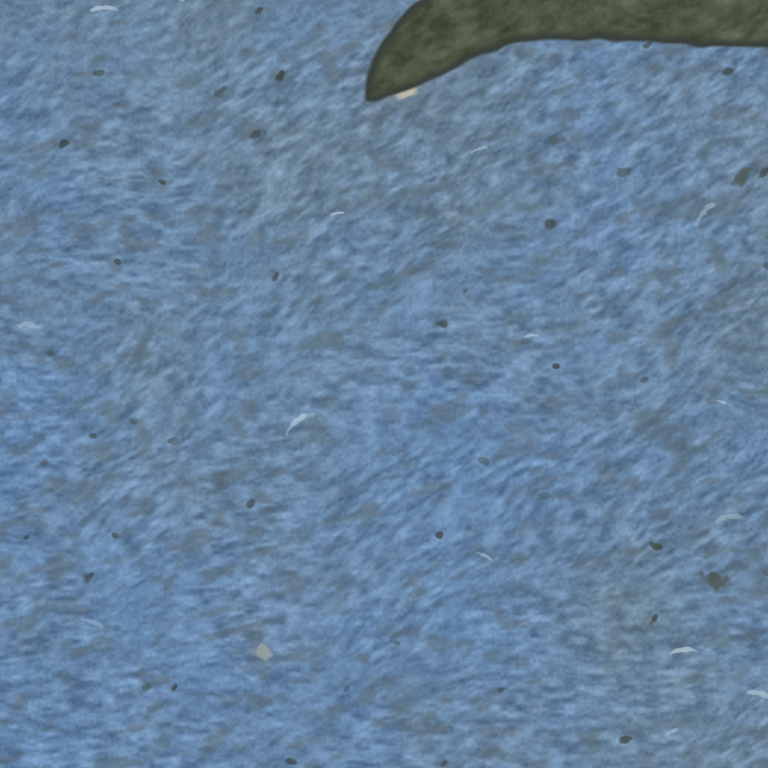
Reproduce this texture procedurally as a Shadertoy shader.

```glsl
// Weathered blue paint on fibrous paper, with a dark green shape at the top.
// Stretched value noise makes the fibres; hashed cells scatter specks, hairs
// and chips; two curves bound the green shape.

#define FIBRE_CONTRAST 0.31
#define FIBRE_FREQ vec2(52.0, 125.0)
#define STAIN_AMOUNT 0.50
#define SPECK_DENSITY 0.22
#define HAIR_DENSITY 0.20
#define CHIP_DENSITY 0.14
#define BLUE vec3(0.395, 0.525, 0.675)
#define GREY_BLUE vec3(0.425, 0.520, 0.605)
#define STAIN vec3(0.350, 0.400, 0.430)
#define GREEN vec3(0.300, 0.335, 0.260)
#define OUTLINE vec3(0.225, 0.250, 0.230)
#define CREAM vec3(0.730, 0.720, 0.660)

float hash(vec2 p) {
    vec3 q = fract(p.xyx * vec3(0.1031, 0.1030, 0.0973));
    q += dot(q, q.yzx + 33.33);
    return fract((q.x + q.y) * q.z);
}

float noise(vec2 p) {
    vec2 i = floor(p), f = fract(p);
    f = f * f * (3.0 - 2.0 * f);
    vec2 e = vec2(0.0, 1.0);
    return mix(mix(hash(i), hash(i + e.yx), f.x),
               mix(hash(i + e.xy), hash(i + e.yy), f.x), f.y);
}

float fbm(vec2 p) {
    float sum = 0.0, weight = 0.5;
    for (int i = 0; i < 4; i++) {
        sum += weight * noise(p);
        p = mat2(1.6, 1.2, -1.2, 1.6) * p + 17.3;
        weight *= 0.5;
    }
    return sum / 0.9375;
}

vec2 turn(vec2 p, float angle) {
    float c = cos(angle), s = sin(angle);
    return vec2(c * p.x + s * p.y, c * p.y - s * p.x);
}

// Two octaves of noise, stretched along the given direction.
float fibres(vec2 p, float angle) {
    vec2 q = turn(p, angle) * FIBRE_FREQ;
    return 0.6 * noise(q + 40.0) + 0.4 * noise(q * vec2(1.9, 1.7) + 91.0);
}

// Coverage of ragged marks, at most one per cell; size is length and width.
float marks(vec2 p, float cells, float density, vec2 size, float bend, float seed) {
    float cover = 0.0;
    vec2 home = floor(p * cells);
    for (int y = -1; y <= 1; y++)
    for (int x = -1; x <= 1; x++) {
        vec2 id = home + vec2(x, y);
        vec2 key = id + seed;
        if (hash(key) > density) continue;
        vec2 centre = (id + vec2(hash(key + 7.1), hash(key + 13.7))) / cells;
        vec2 q = turn(p - centre, 1.4 * hash(key + 23.3) - 0.5);
        q.y += bend * q.x * q.x;
        float scale = mix(0.55, 1.25, hash(key + 31.9));
        float r = length(q / (size * scale)) + 0.9 * (noise(p * 150.0 + seed) - 0.5);
        float strength = mix(0.45, 1.0, hash(key + 47.2));
        cover = max(cover, strength * (1.0 - smoothstep(0.5, 1.25, r)));
    }
    return cover;
}

// Positive inside the green shape: above its lower edge, right of its tip.
float greenShape(vec2 p) {
    p += 0.006 * (vec2(noise(p * 45.0), noise(p * 45.0 + 60.0)) - 0.5);
    float lower = 0.868 + 0.080 * smoothstep(0.47, 0.70, p.x)
                - 0.011 * smoothstep(0.75, 1.0, p.x);
    float rise = p.y - 0.88;
    float left = 0.474 + 5.0 * rise * rise;
    return min(p.y - lower, 0.8 * (p.x - left));
}

void mainImage(out vec4 fragColor, in vec2 fragCoord) {
    vec2 p = fragCoord / iResolution.xy;
    float soft = max(0.003, 1.0 / iResolution.y);

    // Blue ground, greyer toward the upper right
    float greying = 0.5 + 1.5 * (fbm(p * 5.0 + 3.0) - 0.5) + 0.35 * (p.x + p.y - 1.0);
    vec3 color = mix(BLUE, GREY_BLUE, clamp(greying, 0.0, 1.0));

    // Fibres in two directions that trade places across the sheet
    vec2 warped = p + 0.012 * vec2(noise(p * 14.0), noise(p * 14.0 + 50.0));
    float swirl = smoothstep(0.3, 0.7, noise(p * 6.0 + 8.0) + 0.3 * (p.x - 0.5));
    float fibre = mix(fibres(warped, 0.08), fibres(warped, 0.55), swirl);
    float grain = fibre - 0.5 + 0.22 * (noise(p * 260.0) - 0.5);
    color += FIBRE_CONTRAST * grain * vec3(0.75, 0.85, 0.95);

    // Brownish grey stains in the fibre hollows
    float stain = smoothstep(0.50, 0.80, fbm(turn(warped, 0.3) * vec2(32.0, 60.0)));
    color = mix(color, STAIN, STAIN_AMOUNT * stain);

    // Specks, clumps, pale hairs and chips
    float speck = marks(p, 15.0, SPECK_DENSITY, vec2(0.008, 0.005), 0.0, 110.0);
    float clump = marks(p, 5.0, CHIP_DENSITY, vec2(0.017, 0.009), 0.0, 230.0);
    float hair = marks(p, 10.0, HAIR_DENSITY, vec2(0.017, 0.0032), 12.0, 370.0);
    float chip = marks(p, 4.0, CHIP_DENSITY, vec2(0.017, 0.013), 0.0, 510.0);
    color = mix(color, OUTLINE, 0.75 * speck);
    color = mix(color, STAIN * vec3(0.85, 0.80, 0.70), 0.8 * clump);
    color = mix(color, vec3(0.72, 0.79, 0.84), 0.75 * hair);
    color = mix(color, CREAM, 0.9 * chip);

    // Green shape with a dark rim and bare cream gaps along its edge
    float d = greenShape(p);
    float gap = smoothstep(0.62, 0.74, noise(p * 17.0 + 5.0)) * (1.0 - smoothstep(0.60, 0.68, p.x));
    color = mix(color, CREAM, gap * smoothstep(-0.013, -0.007, d));
    vec3 green = GREEN + 0.16 * (fbm(p * 38.0) - 0.5) + 0.12 * grain;
    green = mix(OUTLINE, green, smoothstep(0.002, 0.016, d));
    color = mix(color, green, smoothstep(-soft, soft, d));

    fragColor = vec4(clamp(color, 0.0, 1.0), 1.0);
}
```
